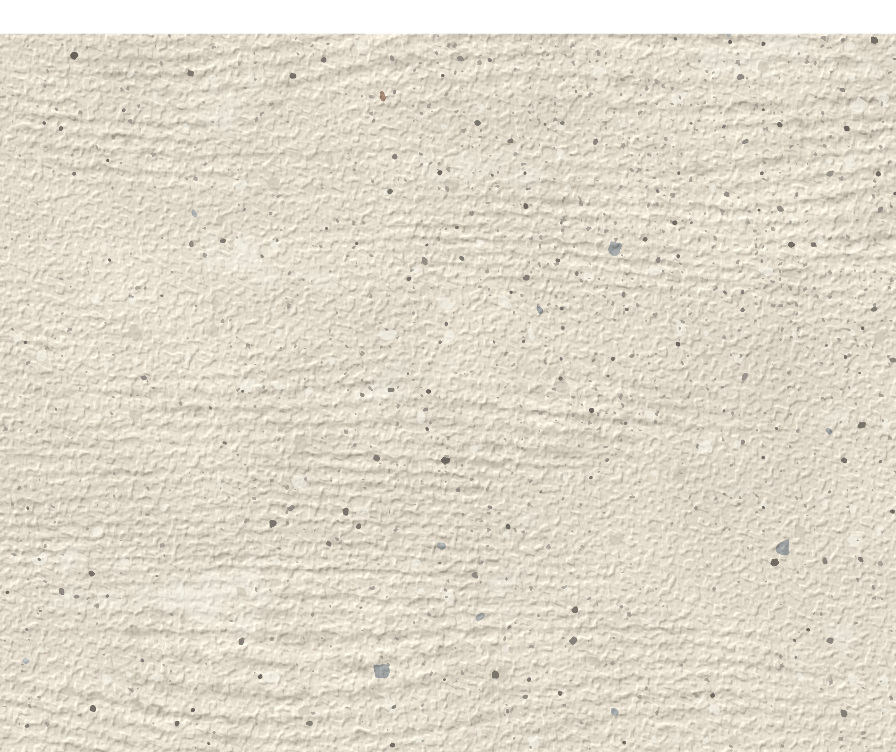
Reproduce this texture procedurally as a WebGL 2 fragment shader.

```glsl
#version 300 es
precision highp float;
// Pale board-formed concrete: sandy relief, wood-grain creases, pits and pebbles under a white strip.

uniform vec2 u_resolution;
out vec4 fragColor;

const vec3 SAND = vec3(0.890, 0.862, 0.802);
const vec3 CHALK = vec3(0.935, 0.922, 0.875);
const vec3 PIT = vec3(0.36, 0.34, 0.31);
const vec3 SLATE = vec3(0.52, 0.54, 0.55);
const vec3 RUST = vec3(0.54, 0.42, 0.34);
const float WALL_TOP = 0.955;

// Integer hash of a lattice cell, three values in 0..1
vec3 hash3(vec2 cell, int seed) {
    uvec3 v = uvec3(ivec3(ivec2(cell), seed)) * 1664525u + 1013904223u;
    v.x += v.y * v.z; v.y += v.z * v.x; v.z += v.x * v.y;
    v ^= v >> 16u;
    v.x += v.y * v.z; v.y += v.z * v.x; v.z += v.x * v.y;
    return vec3(v >> 8u) / 16777216.0;
}

float cornerSlope(vec2 cell, vec2 offset, int seed) {
    float angle = 6.28318 * hash3(cell, seed).x;
    return dot(vec2(cos(angle), sin(angle)), offset);
}

float gradientNoise(vec2 p, int seed) {
    vec2 cell = floor(p), f = p - cell;
    vec2 w = f * f * f * (f * (f * 6.0 - 15.0) + 10.0);
    vec2 e = vec2(1.0, 0.0);
    float low = mix(cornerSlope(cell, f, seed), cornerSlope(cell + e, f - e, seed), w.x);
    float high = mix(cornerSlope(cell + e.yx, f - e.yx, seed), cornerSlope(cell + 1.0, f - 1.0, seed), w.x);
    return mix(low, high, w.y);
}

vec2 rotate(vec2 p, float angle) {
    float c = cos(angle), s = sin(angle);
    return vec2(c * p.x - s * p.y, s * p.x + c * p.y);
}

// Flat-topped sand grains with steep rims, in three sizes
float sandHeight(vec2 p) {
    float coarse = gradientNoise(rotate(p, 0.5) * vec2(78.0, 92.0), 1);
    float fine = gradientNoise(rotate(p, 1.1) * 150.0, 2);
    float dust = gradientNoise(rotate(p, 2.0) * 235.0, 9);
    return smoothstep(-0.02, 0.24, coarse + 0.35 * fine)
         + 0.6 * smoothstep(0.0, 0.3, fine) + 0.4 * dust;
}

// Difference of height along the light direction, with shadows deeper than highlights
float sandRelief(vec2 p, vec2 toLight) {
    float slope = sandHeight(p - toLight * 0.5) - sandHeight(p + toLight * 0.5);
    return slope * (slope < 0.0 ? 1.15 : 0.8);
}

// Wood-grain imprint: soft slopes that end in ragged dark creases
float boardGrain(vec2 p, float ringsPerUnit) {
    float warp = 0.085 * gradientNoise(p * vec2(1.3, 3.6), 3)
               + 0.006 * gradientNoise(p * vec2(7.0, 12.0), 4)
               + 0.008 * gradientNoise(p * vec2(48.0, 60.0), 5);
    float phase = (p.y + warp) * ringsPerUnit;
    float ring = floor(phase), f = phase - ring;
    float depth = 0.65 + 0.9 * gradientNoise(vec2(p.x * 3.0, ring * 7.31 + 0.5), 6)
                + 0.7 * gradientNoise(vec2(p.x * 22.0, ring * 3.17 + 0.5), 14);
    float presence = smoothstep(-0.3, 0.2, gradientNoise(p * vec2(1.2, 5.0), 7));
    float crease = smoothstep(0.45, 0.86, f) * (1.0 - smoothstep(0.86, 1.0, f));
    float crest = smoothstep(0.0, 0.2, f) * (1.0 - smoothstep(0.2, 0.6, f));
    return presence * max(depth, 0.0) * (0.4 * crest - crease);
}

// Pits gather towards the upper right
float crowding(vec2 p) {
    float side = smoothstep(0.2, 0.85, p.x) * smoothstep(0.1, 0.6, p.y);
    return 0.5 + 1.1 * side + 0.6 * gradientNoise(p * 4.0, 8);
}

// Scattered irregular blobs: x is coverage, y is a random value per blob
vec2 blobs(vec2 p, float cells, float density, float radius, float wobble, int seed) {
    vec2 q = p * cells, cell = floor(q);
    vec3 place = hash3(cell, seed), shape = hash3(cell, seed + 1);
    vec2 offset = rotate((q - cell - mix(vec2(0.3), vec2(0.7), place.xy)) / cells, 3.14159 * shape.x);
    offset.y *= 1.0 + wobble * shape.z;
    float size = radius * mix(0.5, 1.3, shape.y * shape.y);
    float ragged = wobble * size * gradientNoise(p / radius * 0.8, seed + 2);
    float dist = length(offset) + ragged - size;
    float soft = max(0.0007, 0.5 / u_resolution.y);
    return vec2(step(place.z, density) * (1.0 - smoothstep(-soft, soft, dist)), shape.z);
}

void main() {
    vec2 p = gl_FragCoord.xy / u_resolution.y;
    float pixel = 1.0 / u_resolution.y;

    // Broad tone, sandy relief and board creases
    float cloud = gradientNoise(p * vec2(2.5, 4.0), 10) + 0.8 * gradientNoise(p * vec2(9.0, 16.0), 11);
    float tone = 0.037 * cloud
               + 0.085 * sandRelief(p, vec2(-0.0019, 0.0027))
               + 0.115 * boardGrain(p, 49.0);
    vec3 color = SAND + tone * vec3(1.0, 1.0, 0.98);

    // Chalky smears
    float smear = gradientNoise(p * vec2(5.0, 7.0), 12) + 0.35 * gradientNoise(p * 28.0, 13);
    color = mix(color, CHALK + 0.5 * tone, 0.6 * smoothstep(0.38, 0.58, smear));

    // Pale pebbles and a few coloured stones
    vec2 pebble = blobs(p, 26.0, 0.24, 0.0085, 0.7, 20);
    color = mix(color, mix(SAND - 0.07, CHALK + 0.01, step(0.3, pebble.y)) + 0.3 * tone, 0.85 * pebble.x);
    vec2 stone = blobs(p, 13.0, 0.075, 0.0095, 0.9, 30);
    vec3 stoneColor = mix(SLATE, RUST, step(0.85, stone.y)) + 0.18 * fract(stone.y * 7.0);
    color = mix(color, stoneColor + 0.7 * tone, 0.85 * stone.x);

    // Fine specks and round air holes
    float crowd = crowding(floor(p * 45.0) / 45.0);
    float speck = blobs(p, 90.0, 0.14 * crowd, 0.0027, 0.9, 40).x;
    color = mix(color, PIT + 0.18, 0.65 * speck);
    vec2 pit = blobs(p, 45.0, 0.085 * crowd, 0.0043, 0.5, 50);
    color = mix(color, PIT + 0.22 * pit.y, 0.9 * pit.x);

    // White strip above the wall
    float strip = smoothstep(WALL_TOP - pixel, WALL_TOP + pixel, p.y);
    fragColor = vec4(mix(clamp(color, 0.0, 1.0), vec3(1.0), strip), 1.0);
}
```
